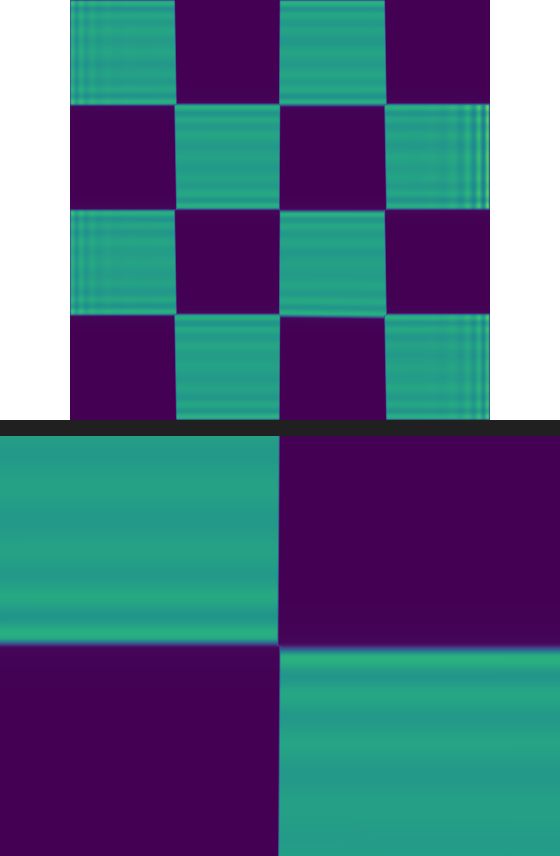
Top: the whole. Bottom: its middle third, enlarged.
A WebGL 2 fragment shader for this pattern:

```glsl
#version 300 es
precision highp float;

uniform vec2 u_resolution;
out vec4 fragColor;

// Layout, in units of one cell
const float CELLS = 4.0;
const float SLANT = 0.017;          // lean of the vertical seams per row
const float COLUMN_LIFT = 0.008;    // rise of the seams in odd columns
const float COLUMN_SAG = 0.007;     // growing drop of the seams in column 2
const float SEAM_TILT = 0.012;      // tilt of the lowest seam in column 2
const float SOFT_X = 0.010;
const float SOFT_Y = 0.016;
const float RIM = 0.014;            // thin dark rim around the board

// Field levels, 0 to 1 on the colour ramp
const float LEVEL = 0.558;
const float RIPPLE_BASE = 0.017;
const float RIPPLE_EDGE = 0.075;
const float SIDE_LEFT = 0.07;
const float SIDE_RIGHT = 0.11;
const float HALO = 0.03;

const float TAU = 6.2831853;
const vec3 PAPER = vec3(1.0);
const vec3 RAMP[9] = vec3[9](
    vec3(0.267, 0.005, 0.329), vec3(0.283, 0.141, 0.458),
    vec3(0.230, 0.322, 0.546), vec3(0.173, 0.449, 0.558),
    vec3(0.128, 0.567, 0.551), vec3(0.158, 0.684, 0.502),
    vec3(0.369, 0.789, 0.383), vec3(0.678, 0.864, 0.190),
    vec3(0.993, 0.906, 0.144));

vec3 rampColor(float t) {
    float s = clamp(t, 0.0, 1.0) * 8.0;
    int i = min(int(s), 7);
    return mix(RAMP[i], RAMP[i + 1], s - float(i));
}

float parity(float n) { return 1.0 - 2.0 * mod(n, 2.0); }

float nearestSeam(float v) { return clamp(floor(v + 0.5), 1.0, CELLS - 1.0); }

// Smooth sign that alternates from cell to cell
float alternate(float v, float seam, float soft) {
    return parity(seam) * (2.0 * smoothstep(-soft, soft, v - seam) - 1.0);
}

// Ripple that widens away from an edge
float ring(float d) {
    return cos(TAU * 10.26 * (d - 0.035) / (1.0 + 1.2 * d));
}

// Shift of a horizontal seam within its column
float seamShift(float column, float seam, float across) {
    if (column == 2.0) {
        float tilt = SEAM_TILT * (across - 0.5) * step(seam, 1.5);
        return -COLUMN_SAG * (3.4 - seam) - tilt;
    }
    return COLUMN_LIFT * mod(column, 2.0);
}

float field(vec2 p, float px) {
    float row = clamp(floor(p.y), 0.0, CELLS - 1.0);
    float fall = 1.0 - fract(p.y);

    // Slanted vertical seams; the middle one stays nearly straight
    float seamX = nearestSeam(p.x);
    bool middle = seamX == 2.0;
    float lean = middle ? -0.4 * SLANT * fall : SLANT * (fall - 0.2);
    float x = p.x - lean * (1.0 - smoothstep(0.2, 0.5, abs(p.x - seamX)));
    float column = clamp(floor(x), 0.0, CELLS - 1.0);

    // Horizontal seams, offset by column
    float seamY = nearestSeam(p.y);
    float nearSeam = step(abs(p.y - seamY), 0.5);
    float y = p.y - nearSeam * seamShift(column, seamY, fract(x));

    float softX = max(px, middle ? 0.4 * SOFT_X : SOFT_X);
    float softY = max(px, column == 2.0 ? 1.4 * SOFT_Y : SOFT_Y);
    float mask = 0.5 - 0.5 * alternate(x, seamX, softX) * alternate(y, seamY, softY);

    // Horizontal ripples, strongest beside the row edges
    float fy = fract(y);
    float dy = min(fy, 1.0 - fy);
    float t = LEVEL + (RIPPLE_BASE + RIPPLE_EDGE * exp(-11.0 * dy)) * ring(dy);
    t += 0.006 * sin(9.0 * y + 1.7 * column) + 0.004 * sin(23.0 * y + row);

    // Vertical ripples in the outer columns
    float left = p.x;
    float right = CELLS - p.x;
    float strongRow = row == 2.0 ? 1.7 : 1.0;
    t += SIDE_LEFT * exp(-6.0 * left) * ring(1.4 * left);
    t += SIDE_RIGHT * strongRow * exp(-6.0 * right) * ring(1.4 * right);

    // Dark rim, then a faint glow on the dark side of the seams
    float border = min(min(left, right), min(p.y, CELLS - p.y));
    t *= mix(0.4, 1.0, smoothstep(0.0, RIM, border));
    return t * mask + HALO * (1.0 - mask) * exp(-abs(y - seamY) / 0.04);
}

void main() {
    // Square board, centred, as tall as the canvas
    float px = CELLS / u_resolution.y;
    vec2 p = (gl_FragCoord.xy - 0.5 * u_resolution) * px + 0.5 * CELLS;

    float inside = clamp(0.5 + min(p.x, CELLS - p.x) / px, 0.0, 1.0);
    vec3 board = rampColor(field(p, px));
    fragColor = vec4(mix(PAPER, board, inside), 1.0);
}
```
